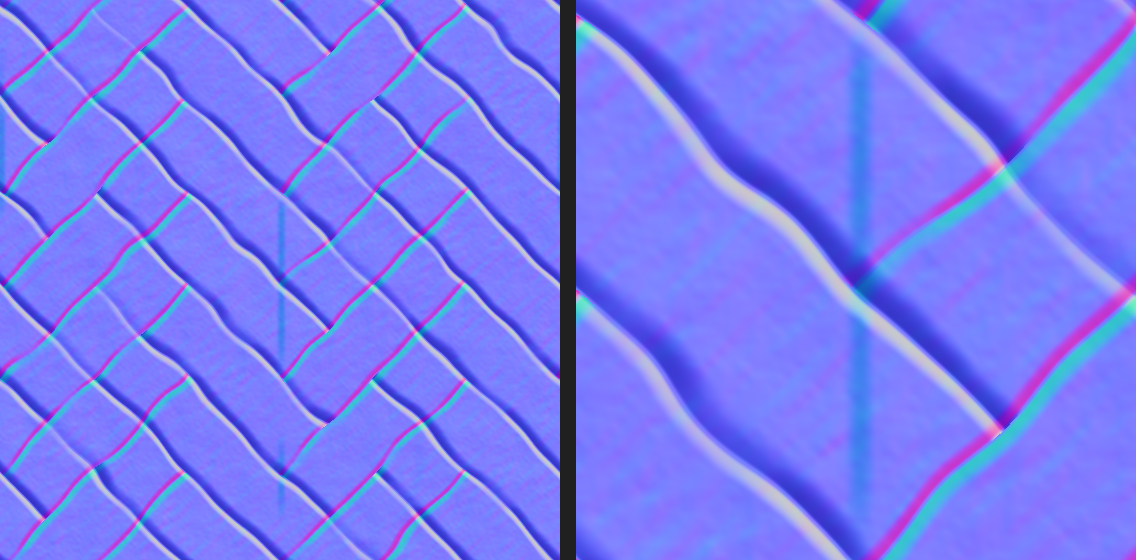
Left: the whole. Right: its middle third, enlarged.
A WebGL 2 fragment shader for this texture map:

```glsl
#version 300 es
precision highp float;

uniform vec2 u_resolution;
out vec4 fragColor;

const float GRID = 12.0;                    // half-cell steps across the tile
const float PLANK_LENGTH = 3.0;             // plank length in cells
const vec2 GRID_OFFSET = vec2(0.03, 0.11);  // pattern shift in grid steps
const float WARP = 0.13;                    // waviness of the joints in cells
const float WARP_PERIOD = 14.0;
const float JOINT_CORE = 0.024;             // half width of the joint bottom
const vec2 SLANT_BEVEL = vec2(0.13, 0.10);  // bevels on rising joints: low, high side
const vec2 FALL_BEVEL = vec2(0.18, 0.11);   // bevels on falling joints: low, high side
const float BEVEL_SLOPE = 0.88;
const float CREASE_SLOPE = 0.55;
const float CREASE_WIDTH = 0.13;
const float PLANK_TILT = 0.025;
const vec2 STREAK_PERIOD = vec2(28.0, 64.0);
const float STREAK_HEIGHT = 0.0011;
const float GRAIN_PERIOD = 150.0;
const float GRAIN_HEIGHT = 0.0003;
const float LUMP_PERIOD = 22.0;
const float LUMP_HEIGHT = 0.0014;

float hash(vec2 p) {
    return fract(sin(dot(p, vec2(127.1, 311.7))) * 43758.5);
}

// Value noise that wraps after a whole number of lattice cells
float noise(vec2 p, vec2 period) {
    vec2 i = floor(p);
    vec2 f = p - i;
    f = f * f * f * (f * (f * 6.0 - 15.0) + 10.0);
    vec2 lo = floor(mod(i + 0.5, period));
    vec2 hi = floor(mod(i + 1.5, period));
    return mix(mix(hash(lo), hash(vec2(hi.x, lo.y)), f.x),
               mix(hash(vec2(lo.x, hi.y)), hash(hi), f.x), f.y);
}

// Random value per diagonal cell, repeating with the tile
float cellHash(vec2 cell) {
    vec2 key = vec2(cell.x + cell.y, cell.x - cell.y);
    return hash(floor(mod(key + 0.5, GRID)) + 3.0);
}

// Strength of a crosswise cut inside a plank
float cutStrength(vec2 cell, float place) {
    float h = cellHash(cell);
    return place > 1.5 ? smoothstep(0.12, 0.5, h) : 0.5 * smoothstep(0.45, 0.75, h);
}

// Slope that rises off the joint and fades into the flat face
float bevel(float d, float width) {
    return smoothstep(0.0, JOINT_CORE, d) * (1.0 - smoothstep(JOINT_CORE, width, d));
}

// Stone surface relief
float relief(vec2 uv) {
    vec2 diagonal = vec2(uv.x + uv.y, uv.x - uv.y);
    return STREAK_HEIGHT * noise(diagonal * STREAK_PERIOD, STREAK_PERIOD)
         + GRAIN_HEIGHT * noise(uv * GRAIN_PERIOD, vec2(GRAIN_PERIOD))
         + LUMP_HEIGHT * noise(uv * LUMP_PERIOD, vec2(LUMP_PERIOD));
}

// Surface tilt from the bevels of a herringbone cell
vec2 plankTilt(vec2 uv, vec2 grid) {
    vec2 diagonal = 0.5 * vec2(grid.x + grid.y, grid.x - grid.y);
    vec2 wq = uv * WARP_PERIOD;
    diagonal += WARP * (vec2(noise(wq, vec2(WARP_PERIOD)),
                             noise(wq + 5.37, vec2(WARP_PERIOD))) - 0.5);
    vec2 cell = floor(diagonal);
    vec2 f = diagonal - cell;

    // Which plank, and which third of it
    float slot = floor(mod(cell.x + cell.y + 0.5, 2.0 * PLANK_LENGTH));
    bool rising = slot < PLANK_LENGTH;
    float third = mod(slot, PLANK_LENGTH);
    bool first = third < 0.5;
    bool last = third > PLANK_LENGTH - 1.5;
    vec2 start = cell - (rising ? vec2(0.0, third) : vec2(third, 0.0));

    // Strength of the low and high side on both axes
    vec2 slant = vec2(1.0);
    vec2 fall = vec2(1.0);
    if (rising) {
        if (!first) fall.x = cutStrength(cell, third);
        if (!last) fall.y = cutStrength(cell + vec2(0.0, 1.0), third + 1.0);
        fall.x *= fall.x;
    } else {
        slant = vec2(first, last);
    }

    // Worn joints
    float wear = noise(uv * 17.0, vec2(17.0));
    slant *= mix(0.35, 1.05, smoothstep(0.08, 0.45, wear));
    fall *= mix(0.55, 1.1, smoothstep(0.1, 0.5, 1.0 - wear));

    float slantSlope = slant.y * bevel(1.0 - f.x, SLANT_BEVEL.y)
                     - slant.x * bevel(f.x, SLANT_BEVEL.x);
    float fallSlope = fall.y * bevel(1.0 - f.y, FALL_BEVEL.y)
                    - fall.x * bevel(f.y, FALL_BEVEL.x);
    vec2 lean = vec2(cellHash(start), cellHash(start + 2.0)) - 0.5;
    return BEVEL_SLOPE * (slantSlope * vec2(1.0, -1.0) + fallSlope) + PLANK_TILT * lean;
}

void main() {
    vec2 uv = gl_FragCoord.xy / u_resolution;
    vec2 grid = vec2(uv.x, 1.0 - uv.y) * GRID - GRID_OFFSET;
    vec2 tilt = plankTilt(uv, grid);

    // Broken upright creases along the column borders
    float creaseDist = abs(mod(grid.x + 3.0, 6.0) - 3.0);
    float creaseWear = smoothstep(0.3, 0.75, noise(uv * vec2(2.0, 7.0), vec2(2.0, 7.0)));
    tilt.x -= CREASE_SLOPE * creaseWear * (1.0 - smoothstep(0.0, CREASE_WIDTH, creaseDist));

    // Fine relief by central differences
    vec2 e = vec2(0.0015, 0.0);
    tilt -= vec2(relief(uv + e.xy) - relief(uv - e.xy),
                 relief(uv + e.yx) - relief(uv - e.yx)) / (2.0 * e.x);

    vec3 normal = normalize(vec3(tilt - 0.015, 1.0));
    fragColor = vec4(normal * 0.5 + 0.5, 1.0);
}
```
